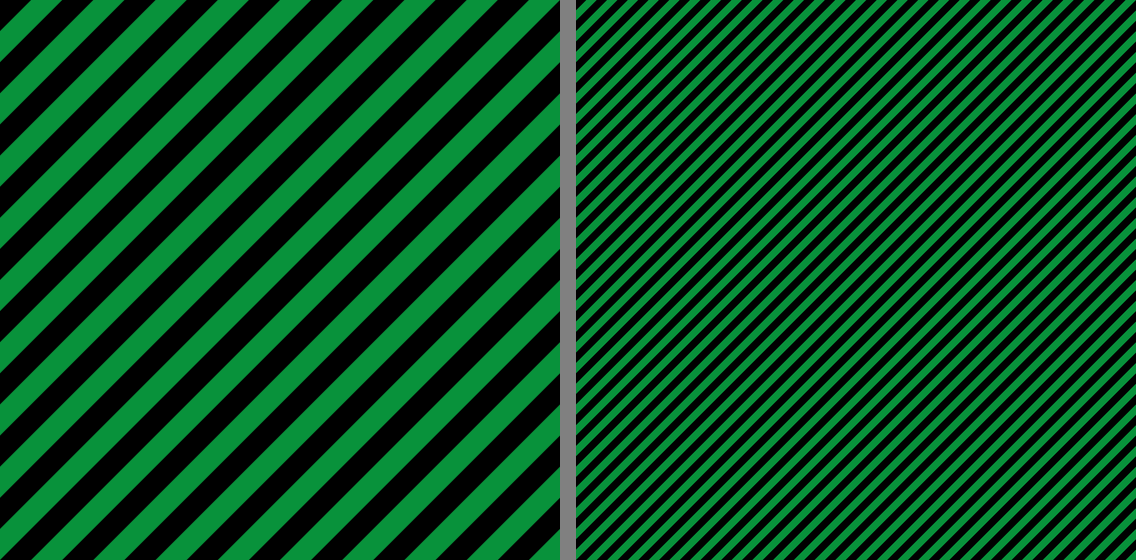
Left, the tile; right, the same tile 3 across and 3 down.
Give the GLSL for this pattern, as a three.js fragment shader.

```glsl
varying vec2 vUv;

const float STRIPES = 9.0;       // whole repeats across and down
const float STRIPE_WIDTH = 0.5;  // green share of one repeat
const float STRIPE_CENTER = 0.75; // green centre within one repeat
const vec3 GREEN = vec3(0.031, 0.573, 0.231);
const vec3 BLACK = vec3(0.0);

// Coverage of a repeating band, with edges softened over one pixel
float stripeMask(float phase) {
  float fromCenter = abs(fract(phase - STRIPE_CENTER + 0.5) - 0.5);
  float inside = 0.5 * STRIPE_WIDTH - fromCenter;
  float halfPixel = 0.5 * fwidth(phase);
  return smoothstep(-halfPixel, halfPixel, inside);
}

void main() {
  // Diagonals rising to the right
  float phase = STRIPES * (vUv.x - vUv.y);
  gl_FragColor = vec4(mix(BLACK, GREEN, stripeMask(phase)), 1.0);
}
```
